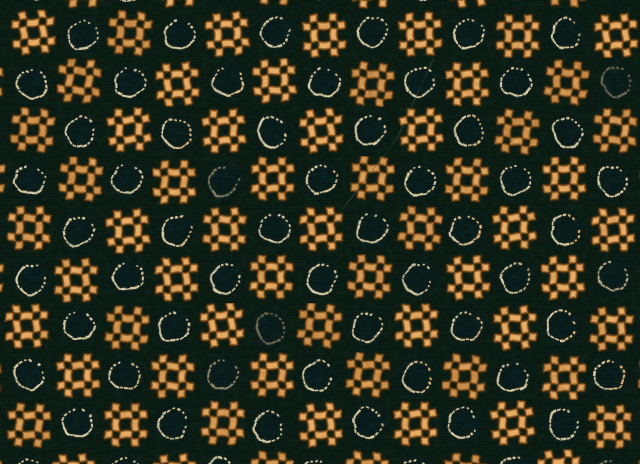
This pattern is drawn by a WebGL 2 fragment shader. Its source:

```glsl
#version 300 es
precision highp float;
// Dark green cloth with a checkerboard of gold lattice crosses and dashed cream rings.
uniform vec2 u_resolution;
out vec4 fragColor;

// Layout, in units of the canvas height
const vec2 PITCH = vec2(0.1047, 0.1054);
const vec2 FIRST = vec2(0.071, 0.0725);   // first centre, from the top left
const float SHEAR = 0.013;                // rows drift left going down
const float THREADS = 165.0;

// Motifs, in units of one cell
const float JITTER = 0.045;
const float TILT = 0.09;
const float BAND = 0.2;                   // offset of the lattice bars
const float TIP = 0.355;                  // offset of the outer tips
const vec2 TIP_HALF = vec2(0.082, 0.084);
const vec2 BAR_HALF = vec2(0.135, 0.082);
const float ROUNDING = 0.03;
const float RING_RADIUS = 0.295;
const float RING_WIDTH = 0.021;
const float DASHES = 18.0;
const float GAP_ANGLE = 0.75;

const vec3 GROUND = vec3(0.045, 0.115, 0.078);
const vec3 RING_GROUND = vec3(0.035, 0.115, 0.112);
const vec3 HALO = vec3(0.18, 0.14, 0.055);
const vec3 UMBER = vec3(0.41, 0.27, 0.10);
const vec3 OCHRE = vec3(0.66, 0.43, 0.19);
const vec3 GOLD = vec3(0.90, 0.68, 0.41);
const vec3 CREAM = vec3(0.84, 0.81, 0.67);
const vec3 SCRATCH = vec3(0.30, 0.37, 0.32);
const float TAU = 6.2831853;

float hash(vec2 p) {
  vec3 q = fract(p.xyx * vec3(0.1031, 0.1030, 0.0973));
  q += dot(q, q.yzx + 33.33);
  return fract((q.x + q.y) * q.z);
}

vec2 hash2(vec2 p) { return vec2(hash(p + 17.3), hash(p + 61.7)); }

// Distance to the nearest scattered point
float cellular(vec2 p) {
  vec2 cell = floor(p);
  float nearest = 2.0;
  for (int y = -1; y <= 1; y++)
    for (int x = -1; x <= 1; x++) {
      vec2 c = cell + vec2(x, y);
      nearest = min(nearest, length(c + hash2(c) - p));
    }
  return nearest;
}

float roundBox(vec2 p, vec2 halfSize) {
  vec2 q = abs(p) - halfSize + ROUNDING;
  return length(max(q, 0.0)) + min(max(q.x, q.y), 0.0) - ROUNDING;
}

// Four bars and eight tips, folded into one octant
float latticeCross(vec2 p) {
  p = abs(p);
  if (p.x > p.y) p = p.yx;
  float tip = roundBox(p - vec2(BAND, TIP), TIP_HALF);
  float bar = roundBox(p - vec2(0.0, BAND), BAR_HALF);
  return min(tip, bar);
}

// Hand-dashed circle, dotted toward its gap and joined on the far side
float dashedRing(vec2 p, vec2 id) {
  float seed = hash(id + 5.0) * TAU;
  float turn = fract(atan(p.y, p.x) / TAU);
  float angle = turn * TAU;
  float dash = floor(turn * DASHES);
  vec2 h = hash2(id * 31.0 + dash);
  float toGap = cos((dash + 0.5) / DASHES * TAU - GAP_ANGLE - 0.5 * sin(seed));
  float radius = RING_RADIUS + 0.015 * sin(2.0 * angle + seed)
               + 0.01 * sin(3.0 * angle + 2.0 * seed) + 0.025 * (h.x - 0.5);
  float halfLength = mix(0.043, 0.008, smoothstep(-0.5, 0.7, toGap)) * (0.6 + 0.5 * h.y);
  float along = (fract(turn * DASHES) - 0.5) * TAU * RING_RADIUS / DASHES;
  float d = length(vec2(max(abs(along) - halfLength, 0.0), length(p) - radius));
  float missing = step(0.9, toGap) * step(0.45, h.x);
  return d - RING_WIDTH * (0.75 + 0.5 * h.y) + missing;
}

float segment(vec2 p, vec2 a, vec2 b) {
  vec2 v = b - a;
  return length(p - a - v * clamp(dot(p - a, v) / dot(v, v), 0.0, 1.0));
}

void main() {
  vec2 uv = gl_FragCoord.xy / u_resolution.y;
  vec2 fromTop = vec2(uv.x, 1.0 - uv.y);
  vec2 grid = (fromTop - FIRST + vec2(SHEAR * fromTop.y, 0.0)) / PITCH;
  vec2 id = floor(grid + 0.5);
  vec2 p = (grid - id) * vec2(1.0, -1.0);
  float soft = max(0.8 / (u_resolution.y * PITCH.y), 0.014);

  // Uneven placing, tilt and outline of each repeat
  float seed = hash(id + 40.0);
  p -= (hash2(id + 9.0) - 0.5) * 2.0 * JITTER;
  float tilt = (seed - 0.5) * 2.0 * TILT;
  p = mat2(cos(tilt), -sin(tilt), sin(tilt), cos(tilt)) * p;
  vec2 wobbly = p + 0.010 * sin(p.yx * 19.0 + seed * vec2(50.0, 90.0));

  // Woven ground
  float grain = cellular(grid * 7.0);
  vec3 color = GROUND;
  bool isCross = mod(id.x + id.y, 2.0) < 0.5;
  if (!isCross) color = mix(RING_GROUND, GROUND, smoothstep(0.22, 0.5, length(p)));
  color *= 0.82 + 0.32 * grain + 0.09 * sin(uv.y * THREADS * TAU + sin(uv.x * 40.0));

  if (isCross) {
    // Dye bleeding from a dark edge to a bright centre
    float d = latticeCross(wobbly);
    float blot = hash(floor(wobbly / 0.16 + 0.5) + id * 13.0);
    float fade = clamp(0.55 + 0.6 * seed + 0.35 * (blot - 0.5) - 0.3 * (grain - 0.4), 0.25, 1.0);
    color = mix(color, HALO, 0.9 * (1.0 - smoothstep(0.0, 0.055, d)));
    color = mix(color, UMBER, 1.0 - smoothstep(-soft, soft, d - 0.006));
    color = mix(color, OCHRE, 1.0 - smoothstep(-soft, soft, d + 0.014));
    color = mix(color, GOLD, fade * smoothstep(0.016, 0.05, -d));
  } else {
    // Some rings are stained or nearly rubbed away
    float d = dashedRing(wobbly, id);
    vec3 ink = mix(CREAM, GOLD, 0.65 * smoothstep(0.55, 1.0, seed) * smoothstep(-0.2, 0.3, p.x));
    float wear = mix(0.4, 1.0, smoothstep(0.0, 0.15, seed)) * (1.05 - 0.25 * grain);
    color = mix(color, HALO, 0.35 * (1.0 - smoothstep(0.0, 0.05, d)));
    color = mix(color, ink, wear * (1.0 - smoothstep(-soft, soft, d)));
  }

  // Faint hairline scratch
  float hair = min(segment(uv, vec2(0.935, 0.875), vec2(0.855, 0.70)),
                   segment(uv, vec2(0.855, 0.70), vec2(0.735, 0.545)));
  float line = 1.0 - smoothstep(0.0004, 0.0022, hair);
  color = mix(color, SCRATCH, 0.5 * line * (0.6 + 0.4 * sin(uv.y * 90.0)));

  fragColor = vec4(color, 1.0);
}
```
